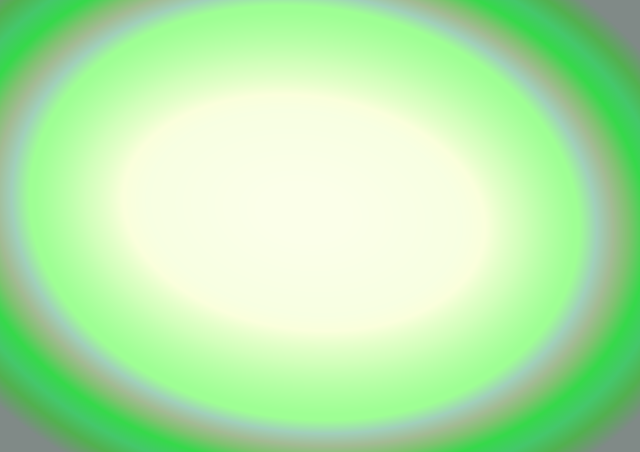
This background is drawn by a Shadertoy shader. Its source:

```glsl
// Distance in a sheared ellipse: 1.0 on its rim
float ellipse(vec2 p, vec2 radii, float shear) {
    return length(vec2(p.x, p.y + shear * p.x) / radii);
}

// Linear blend towards the next colour between two distances
vec3 band(vec3 base, vec3 next, float from, float to, float d) {
    return mix(base, next, clamp((d - from) / (to - from), 0.0, 1.0));
}

// Pale centre, cream rim, then a fade to light green
vec3 glowColor(float core, float rim) {
    vec3 color = band(vec3(0.985, 1.0, 0.915), vec3(0.97, 1.0, 0.885), 0.2, 0.87, core);
    color = band(color, vec3(0.98, 1.0, 0.86), 0.87, 1.0, core);
    float outward = max(core - 1.0, 0.0);
    float fade = outward / (outward + max(1.0 - rim, 0.0) + 1e-4);
    color = band(color, vec3(0.82, 1.0, 0.73), 0.0, 0.5, fade);
    return band(color, vec3(0.62, 1.0, 0.58), 0.5, 0.96, fade);
}

// Iridescent bands around the glow
vec3 haloColor(vec3 color, float rim) {
    color = band(color, vec3(0.63, 0.81, 0.73), 1.0, 1.065, rim);
    color = band(color, vec3(0.64, 0.73, 0.58), 1.065, 1.125, rim);
    color = band(color, vec3(0.50, 0.76, 0.44), 1.125, 1.18, rim);
    color = band(color, vec3(0.21, 0.85, 0.29), 1.18, 1.25, rim);
    color = band(color, vec3(0.27, 0.78, 0.42), 1.25, 1.33, rim);
    color = band(color, vec3(0.32, 0.69, 0.31), 1.33, 1.41, rim);
    return band(color, vec3(0.50, 0.54, 0.53), 1.41, 1.51, rim);
}

void mainImage(out vec4 fragColor, in vec2 fragCoord) {
    vec2 p = (fragCoord - 0.5 * iResolution.xy) / iResolution.y;
    p -= vec2(-0.035, 0.029);
    float core = ellipse(p, vec2(0.401, 0.26), 0.08);
    float rim = ellipse(p, vec2(0.608, 0.457), 0.059);
    fragColor = vec4(haloColor(glowColor(core, rim), rim), 1.0);
}
```
